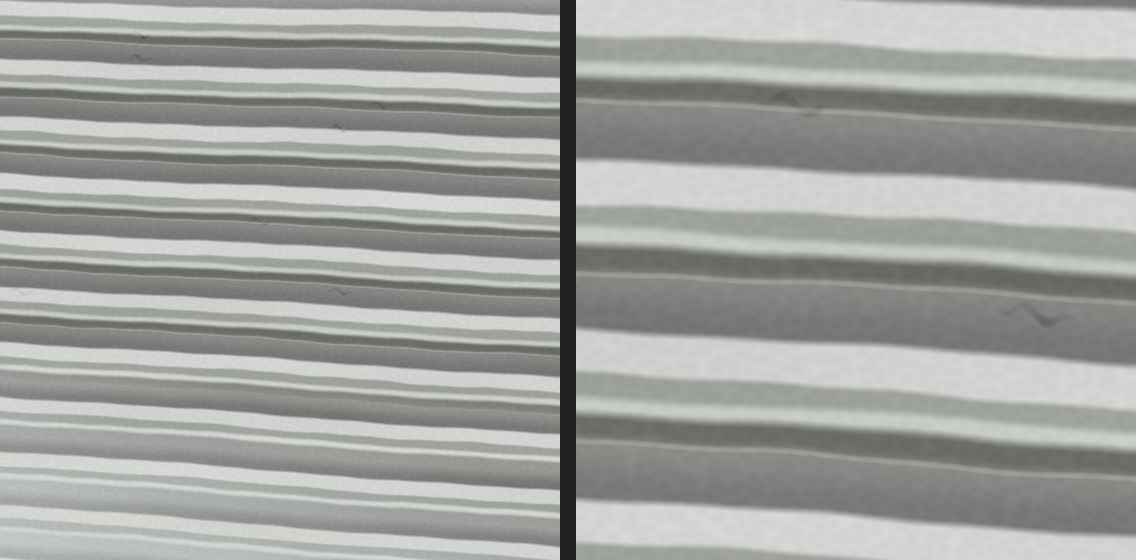
Left: the whole. Right: its middle third, enlarged.
This texture is drawn by a three.js fragment shader. Its source:

```glsl
// Corrugated grey metal slats, gently fanning downhill, with a pale glare in the lower left.
varying vec2 vUv;

const vec3 CREST  = vec3(0.825, 0.835, 0.825);
const vec3 BEVEL  = vec3(0.620, 0.635, 0.610);
const vec3 RIDGE  = vec3(0.785, 0.800, 0.780);
const vec3 GROOVE = vec3(0.415, 0.425, 0.395);
const vec3 FACE   = vec3(0.535, 0.535, 0.525);
const vec3 SHADOW = vec3(0.475, 0.468, 0.465);
const vec3 GLARE  = vec3(0.820, 0.845, 0.855);

float hash(vec2 p) {
  return fract(sin(dot(p, vec2(12.99, 78.23))) * 4375.85);
}

// Distance to the nearest jittered cell point
float cellular(vec2 p) {
  vec2 cell = floor(p);
  float nearest = 2.0;
  for (int j = -1; j <= 1; j++) {
    for (int i = -1; i <= 1; i++) {
      vec2 c = cell + vec2(float(i), float(j));
      vec2 point = c + vec2(hash(c), hash(c + 37.0));
      nearest = min(nearest, length(p - point));
    }
  }
  return nearest;
}

// Soft step centred on an edge
float edge(float at, float soft, float x) {
  return smoothstep(at - soft, at + soft, x);
}

// Small uneven bends in the pressed sheet
float wobble(float x, float depth, float seed) {
  return 0.0016 * sin(9.0 * x + 5.0 * depth + seed)
       + 0.0007 * sin(27.0 * x + 19.0 * depth + seed * 2.0)
       + 0.0004 * sin(71.0 * x - 43.0 * depth + seed);
}

// Slat number at a point: pitch shrinks with depth and grows to the right
float slatCoord(float x, float depth) {
  float start = mix(0.003, 0.026, x);
  float pitch = mix(0.1038, 0.1125, x);
  float shrink = mix(0.00045, 0.00075, x);
  float d = depth - start;
  return 2.0 * d / (pitch + sqrt(pitch * pitch - 4.0 * shrink * d));
}

// Cross-section of one slat, layered from its top edge to its bottom edge
vec3 slat(float p, float row, float lift, float glow, float waver) {
  float vary = hash(vec2(row, 3.0)) - 0.5;
  vec3 shadow = mix(SHADOW, GLARE, 0.62 * glow);
  vec3 face = mix(mix(FACE, BEVEL, 0.65 * lift), GLARE, 0.85 * glow);
  vec3 groove = mix(GROOVE, face, lift);
  vec3 bevel = mix(BEVEL, GLARE, 0.60 * glow);
  vec3 ridge = mix(RIDGE, CREST, max(lift, glow));
  vec3 crest = CREST + 0.02 * vary + 0.025 * glow * vec3(1.0, 0.8, 0.4);

  vec3 col = mix(shadow, crest, edge(0.0, 0.03, p));
  col = mix(col, bevel, edge(0.26 + 0.025 * vary + waver, 0.025, p));
  col = mix(col, ridge, edge(0.405 + 0.02 * vary - waver, 0.035, p));
  col = mix(col, groove, edge(0.50 + 0.02 * vary, 0.04, p));
  col = mix(col, face, edge(0.635 + waver, 0.045, p));
  col = mix(col, shadow, smoothstep(0.66, 0.94, p));

  // Thin lit crease below the groove
  float crease = 1.0 - smoothstep(0.006, 0.024, abs(p - 0.655 - waver));
  return col + 0.09 * crease * (1.0 - lift);
}

// Sparse short scratches, one chance per grid cell
float scuffs(vec2 uv) {
  vec2 grid = uv * vec2(14.0, 24.0);
  vec2 cell = floor(grid);
  vec2 q = fract(grid) - 0.5;
  q.y += 0.35 * q.x + 0.08 * sin(q.x * 17.0);
  float mark = 1.0 - smoothstep(0.3, 1.0, length(q * vec2(2.6, 9.0)));
  return mark * step(0.965, hash(cell + 8.0));
}

void main() {
  float x = vUv.x;
  float depth = 1.0 - vUv.y;

  // Slat position, with the wrap hidden inside the flat shadow
  float n = slatCoord(x, depth + wobble(x, depth, 1.0));
  float p = fract(n + 0.05) - 0.05;
  float row = floor(n + 0.05);

  // Grooves fade with depth; glare gathers at the lower left
  float lift = smoothstep(0.52, 0.70, depth - 0.12 * x);
  float glow = smoothstep(0.55, 1.06, depth - 0.30 * x);
  float topHaze = 0.45 * (1.0 - smoothstep(0.0, 0.05, depth));
  float waver = 6.0 * wobble(x, row * 0.7, 4.0);
  vec3 col = slat(p, row, lift, max(glow, topHaze), waver);

  // Uneven sheen, fine grain and wear
  float sheen = sin(6.0 * x + 3.0 * n) + 0.6 * sin(14.0 * x - 5.0 * n);
  float grain = cellular(vUv * vec2(120.0, 170.0)) - 0.5;
  col += 0.006 * sheen + 0.035 * grain;
  col -= 0.07 * scuffs(vUv) * (0.4 + cellular(vUv * 90.0));

  gl_FragColor = vec4(clamp(col, 0.0, 1.0), 1.0);
}
```
